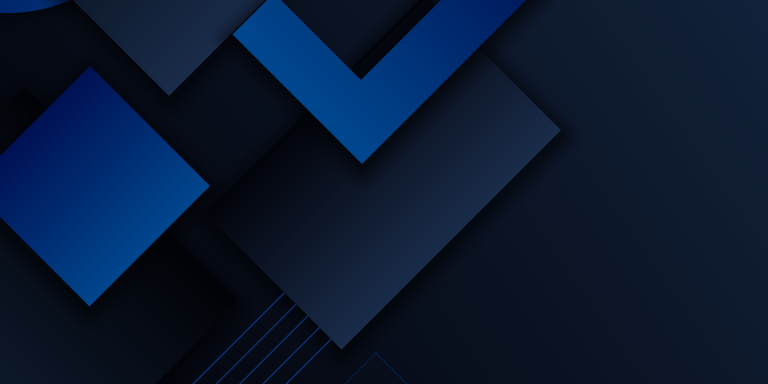
This background is drawn by a Shadertoy shader. Its source:

```glsl
// Overlapping tilted squares and a blue chevron with soft shadows on dark navy.

#define SHADOW_WIDTH 0.065
#define SHADOW_DROP 0.014
#define SHADOW_STRENGTH 0.75
#define LINE_COUNT 5.0
#define LINE_SPACING 0.0606
#define LINE_HALF_WIDTH 0.0017

const vec3 INK = vec3(0.008, 0.014, 0.042);
const vec3 NAVY = vec3(0.070, 0.132, 0.228);
const vec3 SLATE = vec3(0.102, 0.172, 0.290);
const vec3 DEEP_BLUE = vec3(0.0, 0.065, 0.325);
const vec3 BRIGHT_BLUE = vec3(0.0, 0.275, 0.555);

// Diagonal axes: x grows to the lower right, y to the upper right.
vec2 toDiagonal(vec2 p) {
    return vec2(p.x + 1.0 - p.y, p.x - 1.0 + p.y);
}

// Distance to a box given by its corners in diagonal axes.
float boxDistance(vec2 q, vec2 low, vec2 high) {
    vec2 d = abs(q - 0.5 * (low + high)) - 0.5 * (high - low);
    return 0.70711 * (length(max(d, 0.0)) + min(max(d.x, d.y), 0.0));
}

float chevronDistance(vec2 q) {
    float outer = boxDistance(q, vec2(0.695, 0.516), vec2(1.370, 3.0));
    float notch = boxDistance(q, vec2(-1.0, 0.732), vec2(1.148, 4.0));
    return max(outer, -notch);
}

float coverage(float d) {
    return clamp(0.5 - d * iResolution.y, 0.0, 1.0);
}

float ramp(float low, float high, float x) {
    return clamp((x - low) / (high - low), 0.0, 1.0);
}

// Darken below a shape, then fill it.
void paint(inout vec3 color, float d, float shadowDistance, vec3 fill) {
    float shade = 1.0 - smoothstep(-0.4 * SHADOW_WIDTH, SHADOW_WIDTH, shadowDistance);
    color = mix(color, INK * 0.5, SHADOW_STRENGTH * shade);
    color = mix(color, fill, coverage(d));
}

void paintBox(inout vec3 color, vec2 q, vec2 low, vec2 high, vec3 fill) {
    vec2 drop = vec2(SHADOW_DROP, -SHADOW_DROP);
    paint(color, boxDistance(q, low, high), boxDistance(q - drop, low, high), fill);
}

void mainImage(out vec4 fragColor, in vec2 fragCoord) {
    vec2 p = fragCoord / iResolution.y;
    vec2 q = toDiagonal(p);

    // Background brightens to the upper right
    float light = ramp(0.0, 2.7, p.x + 0.7 * p.y);
    vec3 color = mix(INK, NAVY, pow(light, 1.2));

    // Dark panel at the lower left
    vec3 panel = mix(INK * 0.6, NAVY * 0.72, ramp(-0.16, -1.0, q.y));
    paintBox(color, q, vec2(0.294, -3.0), vec2(1.404, -0.164), panel);

    // Disc cut by the top edge
    float disc = length(p - vec2(0.021, 1.367)) - 0.401;
    vec3 discFill = mix(DEEP_BLUE, BRIGHT_BLUE, 0.4 + p.x);
    paint(color, disc, disc + 0.01, discFill);

    // Parallel thin lines
    float index = clamp(round((q.x - 1.503) / LINE_SPACING), 0.0, LINE_COUNT - 1.0);
    float stripe = 0.70711 * abs(q.x - 1.503 - index * LINE_SPACING) - LINE_HALF_WIDTH;
    stripe = max(stripe, q.y);
    vec3 lineColor = vec3(0.03, 0.23, 0.54);

    // Large slate rectangle, with the lines tucked beneath its edge
    vec2 low = vec2(1.091, -0.021);
    vec2 high = vec2(1.800, 1.122);
    vec3 fill = mix(INK, SLATE, ramp(low.x, high.x, q.x));
    paintBox(color, q, low, high, fill);
    float beyond = coverage(-boxDistance(q, low, high));
    color = mix(color, lineColor, 0.85 * coverage(stripe) * beyond);

    // Outlined corner at the bottom
    float corner = abs(boxDistance(q, vec2(1.898, -2.0), vec2(4.0, 0.060)));
    color = mix(color, vec3(0.0, 0.16, 0.46), 0.8 * coverage(corner - 0.0009));

    // Blue square
    low = vec2(0.406, -0.565);
    high = vec2(1.031, 0.0625);
    fill = mix(DEEP_BLUE, BRIGHT_BLUE, ramp(low.x, high.x, q.x));
    paintBox(color, q, low, high, fill);

    // Slate square at the top
    fill = mix(NAVY * 0.75, SLATE, ramp(0.19, 0.69, q.x));
    paintBox(color, q, vec2(-0.2, 0.190), vec2(0.690, 1.0), fill);

    // Chevron; its shadow falls on the outer side only
    float chevron = chevronDistance(q);
    float shadow = chevronDistance(q - vec2(SHADOW_DROP, -SHADOW_DROP));
    float inside = ramp(0.0, 0.02, min(1.148 - q.x, q.y - 0.732));
    fill = mix(BRIGHT_BLUE, DEEP_BLUE, 0.85 * ramp(0.55, 1.40, q.y));
    paint(color, chevron, shadow + inside * SHADOW_WIDTH, fill);

    fragColor = vec4(color, 1.0);
}
```
